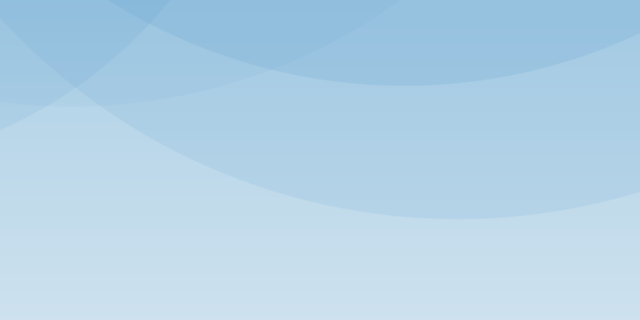
This background is drawn by a WebGL 2 fragment shader. Its source:

```glsl
#version 300 es
precision highp float;
// Pale blue vertical gradient crossed by four huge translucent discs
// that hang from above the canvas; each disc tints what lies below it,
// so overlaps build up deeper blues towards the top.

uniform vec2 u_resolution;
out vec4 outColor;

// Soft-edged coverage of a disc, with a narrow antialiased rim.
float discMask(vec2 p, vec2 centre, float radius) {
    float pixel = 1.0 / u_resolution.y;
    return 1.0 - smoothstep(-pixel, pixel, length(p - centre) - radius);
}

// Blends a blue veil over the colour; opacity runs from rim level to top.
vec3 addDisc(vec3 color, vec2 p, vec2 centre, float radius, vec2 opacity) {
    const vec3 veilBlue = vec3(0.37, 0.615, 0.805);
    float lowest = centre.y - radius;
    float rise = clamp((p.y - lowest) / (1.0 - lowest), 0.0, 1.0);
    float alpha = mix(opacity.x, opacity.y, rise);
    return mix(color, veilBlue, alpha * discMask(p, centre, radius));
}

void main() {
    // Height is one unit, origin at the lower left.
    vec2 p = gl_FragCoord.xy / u_resolution.y;

    // Sky gradient
    vec3 color = mix(vec3(0.804, 0.882, 0.934), vec3(0.674, 0.816, 0.902), p.y);

    // Wide disc, upper right disc, upper left disc, corner disc
    color = addDisc(color, p, vec2(1.430, 2.255), 1.940, vec2(0.13, 0.13));
    color = addDisc(color, p, vec2(1.263, 2.464), 1.732, vec2(0.19, 0.18));
    color = addDisc(color, p, vec2(0.224, 2.417), 1.750, vec2(0.08, 0.09));
    color = addDisc(color, p, vec2(-0.587, 1.911), 1.443, vec2(0.10, 0.17));

    outColor = vec4(color, 1.0);
}
```
